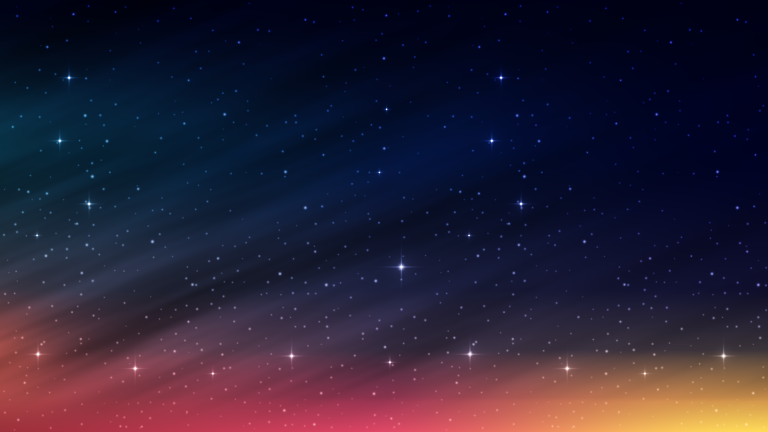
Give the GLSL for this background, as a Shadertoy shader.

```glsl
// A night sky above a warm horizon, crossed by slanted wisps of haze.
// Colour bands are blended by height, stretched gradient noise adds the wisps,
// and a star field with a period of one canvas height adds dots and flares.

const float PI = 3.14159265;

vec2 hash2(vec2 p) {
    vec3 q = fract(p.xyx * vec3(0.1031, 0.1030, 0.0973));
    q += dot(q, q.yzx + 33.33);
    return fract((q.xx + q.yz) * q.zy);
}

float gradientDot(vec2 cell, vec2 offset) {
    float angle = 2.0 * PI * hash2(cell).x;
    return dot(vec2(cos(angle), sin(angle)), offset);
}

float gradientNoise(vec2 p) {
    vec2 i = floor(p), f = fract(p);
    vec2 u = f * f * f * (f * (f * 6.0 - 15.0) + 10.0);
    vec2 e = vec2(1.0, 0.0);
    float low = mix(gradientDot(i, f), gradientDot(i + e, f - e), u.x);
    float high = mix(gradientDot(i + e.yx, f - e.yx), gradientDot(i + 1.0, f - 1.0), u.x);
    return mix(low, high, u.y);
}

float fbm(vec2 p) {
    float sum = 0.0, amp = 1.0;
    for (int i = 0; i < 4; i++) {
        sum += amp * gradientNoise(p);
        p = p * vec2(1.7, 2.0) + 17.3;
        amp *= 0.55;
    }
    return sum;
}

float ramp(float a, float b, float x) {
    return clamp((x - a) / (b - a), 0.0, 1.0);
}

vec3 across(float x, vec3 left, vec3 middle, vec3 right) {
    return mix(mix(left, middle, ramp(0.0, 0.5, x)), right, smoothstep(0.45, 1.0, x));
}

// Each band runs left to right; the bands are stacked from the horizon up.
vec3 skyColor(vec2 uv) {
    vec3 horizon = across(uv.x, vec3(0.60, 0.17, 0.22), vec3(0.88, 0.27, 0.40), vec3(1.00, 0.86, 0.35));
    vec3 glow    = across(uv.x, vec3(0.60, 0.24, 0.26), vec3(0.58, 0.20, 0.32), vec3(0.83, 0.58, 0.30));
    vec3 dusk    = across(uv.x, vec3(0.48, 0.26, 0.29), vec3(0.23, 0.18, 0.26), vec3(0.23, 0.20, 0.21));
    vec3 haze    = across(uv.x, vec3(0.20, 0.21, 0.27), vec3(0.11, 0.12, 0.23), vec3(0.06, 0.06, 0.17));
    vec3 night   = across(uv.x, vec3(0.03, 0.17, 0.24), vec3(0.01, 0.06, 0.18), vec3(0.00, 0.01, 0.14));
    vec3 zenith  = vec3(0.00, 0.005, 0.085);
    vec3 col = mix(horizon, glow, ramp(0.0, 0.08, uv.y));
    col = mix(col, dusk, ramp(0.07, 0.19, uv.y));
    col = mix(col, haze, ramp(0.17, 0.33, uv.y));
    col = mix(col, night, smoothstep(0.27, 0.66, uv.y));
    return mix(col, zenith, smoothstep(0.64, 1.02, uv.y));
}

float wisps(vec2 p) {
    vec2 along = normalize(vec2(1.0, 0.42));
    vec2 q = vec2(dot(p, along), dot(p, vec2(-along.y, along.x)));
    return fbm(q * vec2(1.1, 7.0) + 3.0);
}

// Round stars, one candidate in each cell of a grid that repeats across x.
float dots(vec2 p, float cells, float chance, float radius, float seed) {
    vec2 g = p * cells, cell = floor(g);
    vec2 id = vec2(mod(cell.x, cells), cell.y) + seed;
    vec2 place = 0.15 + 0.7 * hash2(id);
    vec2 traits = hash2(id + 71.7);
    float d = length(g - cell - place) / cells;
    float r = radius * mix(0.65, 1.1, traits.y);
    return step(traits.x, chance) * mix(0.3, 1.0, traits.y) * exp(-d * d / (r * r));
}

// Four-armed star with a small core and a faint halo.
float flare(vec2 p, vec2 center, float size) {
    vec2 d = p - center;
    d.x = fract(d.x + 0.5) - 0.5;
    vec2 thin = exp(-d * d / 3.5e-6), arm = exp(-abs(d) / (size * 0.38));
    float r = length(d);
    return 0.6 * (thin.y * arm.x + thin.x * arm.y)
        + exp(-r * r / (size * size * 0.025)) + 0.16 * exp(-r / (size * 0.4));
}

float flares(vec2 p) {
    float light = 0.0;
    for (int k = 0; k < 7; k++) {          // zigzag column in the upper sky
        float i = float(k);
        float side = cos(PI * (i + floor(i / 5.0)));
        float x = 0.02 + 0.14 * side + 0.015 * i * cos(2.3 * (i - 3.7));
        float size = k == 6 ? 0.036 : 0.015 + 0.006 * cos(PI * i);
        light += flare(p, vec2(x, 0.82 - 0.073 * i), size);
    }
    for (int k = 0; k < 5; k++) {          // wavy row above the horizon
        float i = float(k);
        vec2 center = vec2(0.088 + 0.203 * i + 0.022 * sin(1.6 * i), 0.155 + 0.025 * cos(1.9 * i));
        light += flare(p, center, (k == 2 || k == 4) ? 0.013 : 0.025);
    }
    return light;
}

void mainImage(out vec4 fragColor, in vec2 fragCoord) {
    vec2 uv = fragCoord / iResolution.xy;
    vec2 p = fragCoord / iResolution.y;

    // Sky, left-hand ember and slanted haze
    vec3 col = skyColor(uv);
    vec2 ember = (uv - vec2(-0.02, 0.17)) / vec2(0.09, 0.12);
    col = mix(col, vec3(0.76, 0.33, 0.28), 0.65 * exp(-dot(ember, ember)));
    float cover = mix(1.0, 0.35, smoothstep(0.3, 0.9, uv.x)) * smoothstep(0.0, 0.2, uv.y);
    col *= 1.0 + 0.65 * cover * wisps(p);

    // Stars take the hue of the sky and turn white at their cores
    float crowd = mix(0.22, 0.5, smoothstep(0.85, 0.2, uv.y));
    float light = 0.45 * dots(p, 36.0, crowd, 0.0024, 5.0)
        + 0.9 * dots(p, 13.0, 0.42, 0.0029, 43.0) + flares(p);
    vec3 hue = col / max(max(col.r, col.g), max(col.b, 0.01));
    vec3 tint = mix(hue, vec3(1.0), clamp(0.25 + 0.6 * light - 0.3 * uv.y, 0.0, 1.0));
    col = mix(col, tint, 1.0 - exp(-1.6 * light));

    fragColor = vec4(clamp(col, 0.0, 1.0), 1.0);
}
```
